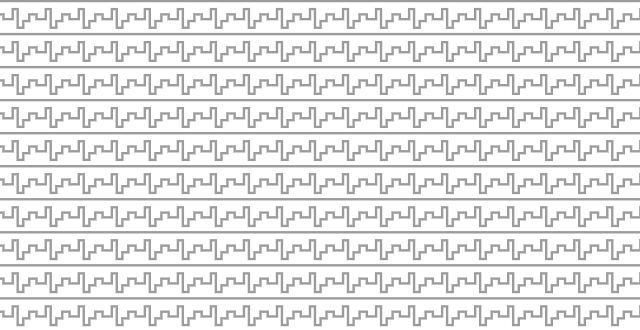
A Shadertoy shader for this pattern:

```glsl
const float HALF_STROKE = 0.036;

// Stepped outline over one cell, y measured downwards
const vec2 OUTLINE[12] = vec2[](
    vec2(0.00, 0.58), vec2(0.00, 0.276), vec2(0.15, 0.276), vec2(0.15, 0.84),
    vec2(0.32, 0.84), vec2(0.32, 0.638), vec2(0.50, 0.638), vec2(0.50, 0.436),
    vec2(0.72, 0.436), vec2(0.72, 0.58), vec2(1.00, 0.58), vec2(1.00, 0.276));

// Distance to an axis-aligned stroke with square ends
float strokeDistance(vec2 p, vec2 a, vec2 b) {
    vec2 d = abs(p - 0.5 * (a + b)) - 0.5 * abs(b - a) - HALF_STROKE;
    return max(d.x, d.y);
}

float meanderDistance(vec2 p) {
    float d = 1.0;
    for (int i = 0; i < 11; i++)
        d = min(d, strokeDistance(p, OUTLINE[i], OUTLINE[i + 1]));
    return d;
}

void mainImage(out vec4 fragColor, in vec2 fragCoord) {
    // Square cells counted from the top left
    float cellsPerHeight = 9.99;
    float pixel = cellsPerHeight / iResolution.y;
    vec2 grid = vec2(fragCoord.x, iResolution.y - fragCoord.y) * pixel;
    vec2 cell = fract(grid - vec2(0.385, 0.0));

    // Rule between the rows, wrapped across the cell border
    float rule = abs(fract(grid.y - 0.032 + 0.5) - 0.5) - HALF_STROKE;
    float d = min(rule, meanderDistance(cell));

    float ink = clamp(0.5 - d / pixel, 0.0, 1.0);
    fragColor = vec4(mix(vec3(1.0), vec3(0.61), ink), 1.0);
}
```
